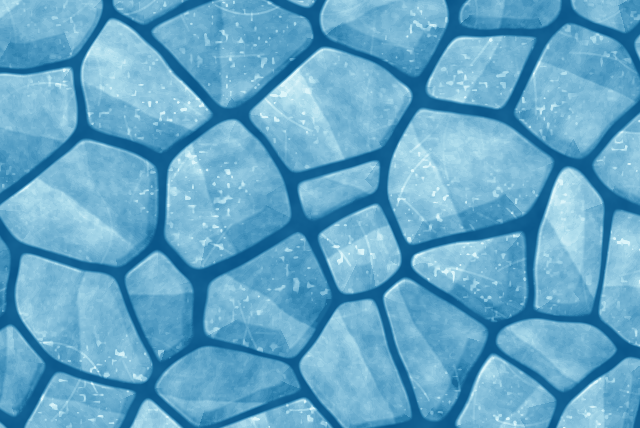
Reproduce this texture procedurally as a Shadertoy shader.

```glsl
#define STONES_PER_HEIGHT 4.1
#define JITTER 0.92
#define SIZE_VARIATION 0.30
#define CORNER_SHARPNESS 30.0
#define GAP_MIN 0.0045
#define GAP_MAX 0.0125
#define BASE_TONE 3.25
#define MOTTLE 4.6
#define FROST 1.7
#define SCRATCH 1.3

// Deep gap blue up to frosty highlight
const vec3 ICE[7] = vec3[7](
    vec3(0.04, 0.34, 0.54), vec3(0.16, 0.49, 0.67), vec3(0.29, 0.59, 0.75),
    vec3(0.42, 0.68, 0.81), vec3(0.55, 0.77, 0.87), vec3(0.69, 0.87, 0.93),
    vec3(0.86, 0.96, 0.98));

vec3 iceColor(float tone) {
    tone = clamp(tone, 0.0, 5.99);
    int i = int(tone);
    return mix(ICE[i], ICE[i + 1], fract(tone));
}

vec2 hash2(vec2 p) {
    vec3 q = fract(p.xyx * vec3(0.1031, 0.1030, 0.0973));
    q += dot(q, q.yzx + 33.33);
    return fract((q.xx + q.yz) * q.zy);
}

float valueNoise(vec2 p) {
    vec2 i = floor(p), f = fract(p);
    f = f * f * (3.0 - 2.0 * f);
    return mix(mix(hash2(i).x, hash2(i + vec2(1, 0)).x, f.x),
               mix(hash2(i + vec2(0, 1)).x, hash2(i + vec2(1, 1)).x, f.x), f.y);
}

mat2 rotation(float a) { return mat2(cos(a), sin(a), -sin(a), cos(a)); }

float fbm(vec2 p) {
    float sum = 0.0, amp = 0.53;
    for (int i = 0; i < 4; i++) {
        sum += amp * valueNoise(p);
        p = rotation(0.6) * p * 2.1 + 17.0;
        amp *= 0.5;
    }
    return sum;
}

// Stone centre in xy, size weight in z
vec3 stoneSite(vec2 id) {
    vec2 h = hash2(id + 91.0);
    return vec3(id + 0.5 + JITTER * (hash2(id + 40.0) - 0.5), SIZE_VARIATION * h.x * h.x);
}

struct Stone { vec2 id, offset, normal; float edge, side; };

// Weighted Voronoi cell with rounded distance to its border
Stone findStone(vec2 p) {
    Stone s;
    vec3 nearest = vec3(0);
    float best = 1e3, closest = 1e3, sum = 0.0;
    for (int k = 0; k < 25; k++) {
        vec2 id = floor(p) + vec2(k % 5, k / 5) - 2.0;
        vec3 site = stoneSite(id);
        float power = dot(p - site.xy, p - site.xy) - site.z;
        if (power < best) { best = power; nearest = site; s.id = id; }
    }
    s.offset = p - nearest.xy;
    for (int k = 0; k < 25; k++) {
        if (k == 12) continue;
        vec2 id = s.id + vec2(k % 5, k / 5) - 2.0;
        vec3 site = stoneSite(id);
        vec2 across = site.xy - nearest.xy;
        float power = dot(p - site.xy, p - site.xy) - site.z;
        float d = (power - best) / (2.0 * length(across));
        sum += exp(-CORNER_SHARPNESS * d);
        if (d < closest) {
            closest = d;
            s.normal = normalize(across);
            s.side = hash2(s.id * 3.0 + id * 7.0 + 300.0).x;
        }
    }
    s.edge = max(-log(sum) / CORNER_SHARPNESS, 0.0);
    return s;
}

// Short, slightly bent scratches, one per grid cell
float scratches(vec2 p, float width, float blur) {
    float ink = 0.0;
    for (int k = 0; k < 9; k++) {
        vec2 id = floor(p) + vec2(k % 3, k / 3) - 1.0;
        vec2 h = hash2(id + 600.0);
        vec2 q = rotation(6.283 * h.x) * (p - id - hash2(id + 700.0));
        q.y += (h.y - 0.5) * q.x * q.x;
        float reach = 0.2 + 0.6 * h.y;
        float d = length(vec2(max(abs(q.x) - reach, 0.0), q.y));
        ink = max(ink, (1.0 - smoothstep(width, width + blur, d)) * step(0.3, h.y) * h.y);
    }
    return ink;
}

void mainImage(out vec4 fragColor, in vec2 fragCoord) {
    vec2 p = fragCoord / iResolution.y;
    float px = 1.0 / iResolution.y;

    // Hand-drawn wobble of the stone layout
    vec2 wobble = vec2(valueNoise(p * 3.0), valueNoise(p * 3.0 + 50.0)) * 0.08
                + vec2(valueNoise(p * 16.0 + 9.0), valueNoise(p * 16.0 + 70.0)) * 0.009;
    Stone stone = findStone(rotation(0.5) * (p + wobble) * STONES_PER_HEIGHT + 20.0);
    float edge = stone.edge / STONES_PER_HEIGHT;
    vec2 offset = stone.offset * rotation(0.5) / STONES_PER_HEIGHT;
    vec2 normal = stone.normal * rotation(0.5);
    vec2 seed = hash2(stone.id + 150.0);
    vec2 local = p + seed * 30.0;

    // Layered brush marks: broad wash, flat dabs, fine grain
    vec2 stroke = rotation(6.283 * seed.x) * local * vec2(1.0, 1.8);
    float wash = fbm(local * 6.0);
    float dabs = floor(fbm(stroke * 15.0) * 9.0) / 9.0 + 0.055;
    float grain = fbm(local * 75.0);
    float tone = BASE_TONE + MOTTLE * (0.6 * (wash - 0.5) + 0.5 * (dabs - 0.5))
               + 1.1 * (grain - 0.5) + 0.9 * (seed.y - 0.5) + 2.6 * dot(offset, vec2(-0.4, 0.9));

    // Inner cleavage plane, bright on one side
    float angle = 6.283 * hash2(stone.id + 210.0).x;
    float plane = dot(offset, vec2(cos(angle), sin(angle))) + 0.03 * (wash - 0.5) - 0.04 * (seed.x - 0.5);
    float cleave = mix(-0.45, 0.75, smoothstep(-0.004, 0.004, plane));
    tone += cleave * exp(-11.0 * abs(plane));

    // Bevels with a different width on each side
    float bevelWidth = 0.012 + 0.06 * stone.side * stone.side + 0.012 * (dabs - 0.5);
    float bevel = 1.0 - smoothstep(bevelWidth - 0.004, bevelWidth + 0.004, edge);
    float facing = dot(normal, normalize(vec2(-0.5, 0.85)));
    tone += bevel * (0.75 * facing - 0.45) - 0.9 * exp(-edge / 0.012);

    // Frost specks and scratches
    float frostArea = smoothstep(0.42, 0.68, fbm(local * 5.0 + 80.0));
    float specks = smoothstep(0.66, 0.84, valueNoise(local * 120.0) * 0.65 + valueNoise(local * 62.0) * 0.35);
    tone += FROST * specks * (0.2 + frostArea);
    tone += SCRATCH * scratches(local * 9.0, 0.006, 0.012 + 9.0 * px) * (0.25 + 0.75 * frostArea);

    // Lit rim and dark gap
    float gap = mix(GAP_MIN, GAP_MAX, valueNoise(p * 6.0 + 33.0));
    float rim = exp(-pow((edge - gap - 0.006) / 0.0028, 2.0));
    tone += 1.5 * rim * smoothstep(0.35, 0.75, valueNoise(p * 13.0)) * (0.6 + 0.4 * facing);
    float gapTone = 0.55 * fbm(p * 22.0) - 0.1;
    tone = mix(gapTone, max(tone, 0.5), smoothstep(gap - px, gap + 0.003 + px, edge));

    fragColor = vec4(iceColor(tone), 1.0);
}
```
